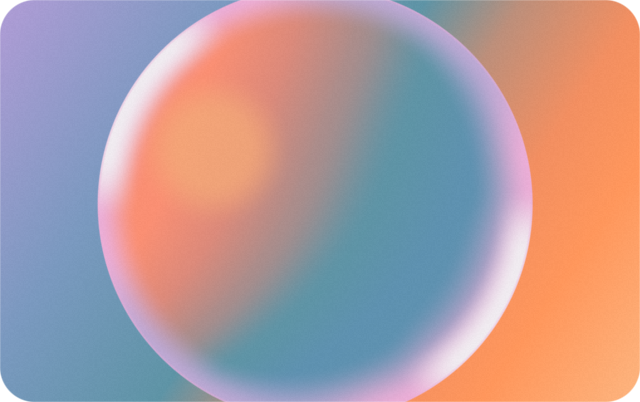
Give the GLSL for this background, as a Shadertoy shader.

```glsl
// Glassy sphere with a pearly rim on a soft diagonal gradient card.

// Layout, in units of the canvas height
const vec2  SPHERE_CENTER = vec2(0.784, 0.492);
const float SPHERE_RADIUS = 0.541;
const vec2  GLOW_CENTER   = vec2(0.530, 0.628);
const float CORNER_RADIUS = 0.087;
const vec2  SWEEP_DIR     = vec2(0.830, -0.557);
const vec2  RIM_AXIS      = vec2(0.866, -0.500);
const float SWEEP_BEND    = 0.585;
const float GRAIN_CELLS   = 320.0;
const float GRAIN_AMOUNT  = 0.014;

// Palette
const vec3 PAPER    = vec3(1.00, 1.00, 1.00);
const vec3 LAVENDER = vec3(0.67, 0.61, 0.83);
const vec3 BLUE     = vec3(0.48, 0.60, 0.75);
const vec3 TEAL     = vec3(0.37, 0.58, 0.65);
const vec3 CLAY     = vec3(0.74, 0.56, 0.48);
const vec3 CORAL    = vec3(0.95, 0.56, 0.38);
const vec3 ORANGE   = vec3(1.00, 0.59, 0.36);
const vec3 PEACH    = vec3(0.99, 0.71, 0.50);
const vec3 SALMON   = vec3(0.98, 0.56, 0.45);
const vec3 ROSE     = vec3(0.86, 0.54, 0.48);
const vec3 MAUVE    = vec3(0.68, 0.55, 0.54);
const vec3 DEEP_BLUE = vec3(0.37, 0.57, 0.69);
const vec3 GLOW     = vec3(0.95, 0.66, 0.47);
const vec3 LILAC    = vec3(0.74, 0.66, 0.83);
const vec3 PINK     = vec3(0.92, 0.68, 0.84);
const vec3 PEARL    = vec3(0.94, 0.92, 0.94);

// Linear ramp from 0 at a to 1 at b
float ramp(float a, float b, float x) {
    return clamp((x - a) / (b - a), 0.0, 1.0);
}

// Sine-free hash of a grid cell
float hash(vec2 cell) {
    vec3 q = fract(vec3(cell.xyx) * 0.1031);
    q += dot(q, q.yzx + 33.33);
    return fract((q.x + q.y) * q.z);
}

// Signed distance to a rounded box centred on zero
float roundedBox(vec2 p, vec2 halfSize, float radius) {
    vec2 q = abs(p) - halfSize + radius;
    return length(max(q, 0.0)) + min(max(q.x, q.y), 0.0) - radius;
}

// Diagonal sweep from lavender to peach
vec3 backdrop(vec2 p) {
    float t = dot(p - vec2(0.0, 1.0), SWEEP_DIR);
    vec3 color = mix(LAVENDER, BLUE, ramp(0.05, 0.48, t));
    color = mix(color, TEAL,   ramp(0.48, 0.88, t));
    color = mix(color, CLAY,   ramp(0.88, 1.08, t));
    color = mix(color, CORAL,  ramp(1.08, 1.33, t));
    color = mix(color, ORANGE, ramp(1.33, 1.55, t));
    return mix(color, PEACH,   ramp(1.55, 1.88, t));
}

// Curved warm-to-cool sweep with a soft round glow
vec3 sphereBody(vec2 p) {
    float drop = 1.0 - p.y;
    float s = p.x + SWEEP_BEND * drop * drop * drop;
    s -= 0.09 * exp(-drop * drop / 0.06);
    vec3 color = mix(SALMON, ROSE, ramp(0.47, 0.65, s));
    color = mix(color, MAUVE,     ramp(0.65, 0.80, s));
    color = mix(color, TEAL,      smoothstep(0.78, 1.02, s));
    color = mix(color, DEEP_BLUE, ramp(1.02, 1.20, s));
    float glow = 1.0 - smoothstep(0.08, 0.20, length(p - GLOW_CENTER));
    return mix(color, GLOW, 0.8 * glow);
}

// Rim tint turns from lilac through pink to pearl along the axis
vec3 addRim(vec3 color, vec2 dir, float depth) {
    float along = dot(dir, RIM_AXIS);
    float phase = 2.0 * along * along - 1.0;
    float pearl = smoothstep(0.35, 0.85, phase);
    vec3 tint = mix(LILAC, PINK, smoothstep(-0.85, 0.15, phase));

    float width = 0.10 + 0.07 * max(along, 0.0) + 0.02 * pearl;
    color = mix(color, tint, 1.0 - smoothstep(0.0, width, depth));
    color = mix(color, PEARL, pearl * (1.0 - smoothstep(0.015, 0.10, depth)));

    float outline = 1.0 - smoothstep(0.001, 0.008, depth);
    return mix(color, PINK, 0.4 * outline);
}

void mainImage(out vec4 fragColor, in vec2 fragCoord) {
    vec2 p = fragCoord / iResolution.y;
    vec2 canvas = iResolution.xy / iResolution.y;
    float pixel = 1.0 / iResolution.y;

    // Sphere over backdrop
    vec2 offset = p - SPHERE_CENTER;
    float dist = length(offset);
    float depth = SPHERE_RADIUS - dist;
    vec3 sphere = addRim(sphereBody(p), offset / max(dist, 0.0001), depth);
    vec3 color = mix(backdrop(p), sphere, smoothstep(-pixel, pixel, depth));

    // Fine grain
    color += GRAIN_AMOUNT * (hash(floor(p * GRAIN_CELLS)) - 0.5);

    // Rounded card corners
    float card = roundedBox(p - 0.5 * canvas, 0.5 * canvas, CORNER_RADIUS);
    color = mix(color, PAPER, smoothstep(-pixel, pixel, card));
    fragColor = vec4(color, 1.0);
}
```
